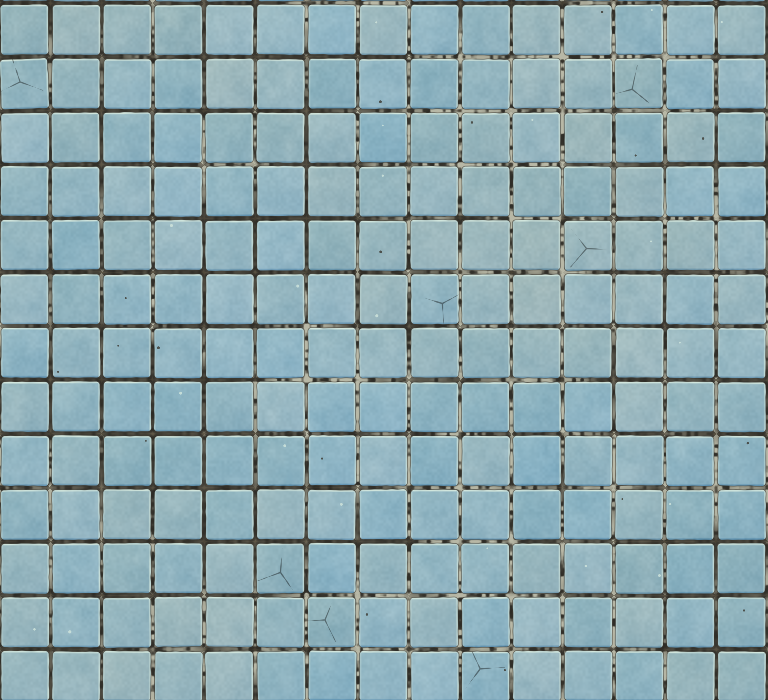
This texture is drawn by a WebGL 1 fragment shader. Its source:

```glsl
precision highp float;
uniform vec2 u_resolution;

#define COUNT vec2(15.0, 13.0)
#define PHASE vec2(0.014, 0.056)
#define CELL vec2(0.953, 1.0)
#define HALF_TILE vec2(0.442, 0.461)
#define CORNER 0.065
#define RIM 0.045
#define GLAZE vec3(0.575, 0.71, 0.755)
#define RIM_LIGHT vec3(0.82, 0.90, 0.865)
#define GROUT_DARK vec3(0.23, 0.22, 0.19)
#define GROUT_PALE vec3(0.72, 0.72, 0.65)
#define CRACKED 0.018
#define SPECKED 0.16

float hash(vec2 p) {
  vec3 q = fract(p.xyx * vec3(0.1031, 0.1030, 0.0973));
  q += dot(q, q.yzx + 33.33);
  return fract((q.x + q.y) * q.z);
}

vec2 hash2(vec2 p) {
  return vec2(hash(p), hash(p + 57.3));
}

// Value noise with n lattice cells across the canvas, wrapping at its edges
float noise(vec2 uv, vec2 n) {
  vec2 p = uv * n;
  vec2 i = floor(p) + 0.5;
  vec2 f = fract(p);
  f = f * f * (3.0 - 2.0 * f);
  vec2 a = mod(i, n);
  vec2 b = mod(i + 1.0, n);
  return mix(mix(hash(a), hash(vec2(b.x, a.y)), f.x),
             mix(hash(vec2(a.x, b.y)), hash(b), f.x), f.y);
}

float fbm(vec2 uv, vec2 n) {
  float sum = 0.0;
  float amp = 0.5;
  for (int i = 0; i < 4; i++) {
    sum += amp * noise(uv, n);
    n *= 2.0;
    amp *= 0.5;
  }
  return sum / 0.9375;
}

float roundedBox(vec2 p, vec2 halfSize, float r) {
  vec2 q = abs(p) - halfSize + r;
  return length(max(q, 0.0)) + min(max(q.x, q.y), 0.0) - r;
}

// Distance to three wandering arms that leave one point
float crackDistance(vec2 p, vec2 id, float wobble) {
  vec2 q = p - (hash2(id + 3.7) - 0.5) * 0.3;
  float turn = 6.283 * hash(id + 8.1);
  float d = 1.0;
  for (int i = 0; i < 3; i++) {
    float a = turn + float(i) * 2.1 + 0.5 * hash(id + float(i));
    vec2 dir = vec2(cos(a), sin(a));
    float along = clamp(dot(q, dir), 0.0, 0.45);
    d = min(d, length(q - dir * along) + wobble * along);
  }
  return d;
}

void main() {
  vec2 grid = gl_FragCoord.xy / u_resolution * COUNT + PHASE;
  vec2 uv = grid / COUNT;
  vec2 id = mod(floor(grid) + 0.5, COUNT);
  float px = COUNT.y / u_resolution.y;

  // Hand-laid placement: small shifts, and a few clearly tilted tiles
  vec2 p = (fract(grid) - 0.5) * CELL - (hash2(id + 21.0) - 0.5) * 0.018;
  float loose = step(0.975, hash(id + 31.0));
  float tilt = (hash(id + 41.0) - 0.5) * mix(0.022, 0.09, loose);
  p += tilt * vec2(p.y, -p.x);
  float d = roundedBox(p, HALF_TILE, CORNER);
  d += (noise(uv, COUNT * 9.0) - 0.5) * 0.012;

  // Glaze: tone per tile, broad drift, cloudy mottle and fine grain
  float grain = noise(uv, COUNT * 19.0) - 0.5;
  float mottle = fbm(uv, COUNT * 3.0) - 0.5;
  float drift = noise(uv, vec2(4.0, 3.0)) - 0.5;
  vec2 tone = hash2(id + 11.0) - 0.5;
  vec3 tile = GLAZE + tone.x * vec3(0.065, 0.03, 0.01);
  tile += (tone.y + drift) * vec3(-0.02, 0.005, 0.035);
  tile += mottle * vec3(0.11, 0.08, 0.06) + grain * 0.035;
  tile += dot(p, vec2(-0.02, 0.03)) * vec3(1.0, 0.8, 0.2);

  // Bevel: pale at top and right, faint at left, blue shade at the bottom
  vec2 highEdge = smoothstep(vec2(-RIM), vec2(-0.012), p - HALF_TILE);
  vec2 lowEdge = smoothstep(vec2(-RIM), vec2(-0.006), -p - HALF_TILE);
  float lit = max(max(highEdge.y, highEdge.x * 0.75), lowEdge.x * 0.4);
  float rimWear = 0.55 + 0.6 * noise(uv, COUNT * 5.0);
  tile = mix(tile, RIM_LIGHT, clamp(lit * rimWear, 0.0, 1.0));
  tile -= lowEdge.y * (1.0 - lit) * vec3(0.15, 0.11, 0.06);

  // Cracks and pinholes on a few tiles
  float crack = crackDistance(p, id, 0.08 * noise(uv, COUNT * 11.0));
  float crackMask = 1.0 - smoothstep(0.004, 0.012 + px * 0.6, crack);
  tile *= 1.0 - 0.4 * crackMask * step(hash(id + 51.0), CRACKED);
  vec2 speckAt = (hash2(id + 61.0) - 0.5) * 0.75;
  float speckSize = 0.008 + 0.016 * hash(id + 71.0);
  float speck = 1.0 - smoothstep(speckSize, speckSize + px * 0.7, length(p - speckAt));
  vec3 speckColor = mix(GROUT_DARK, RIM_LIGHT, step(0.4, hash(id + 81.0)));
  tile = mix(tile, speckColor, 0.8 * speck * step(hash(id + 91.0), SPECKED));

  // Grout: dark bed with crumbly pale mortar, mostly in upright joints
  vec2 gap = abs(p) - HALF_TILE;
  float upright = step(gap.y, gap.x);
  float region = 0.5 + 0.5 * cos(6.2832 * (uv.x - 0.68));
  float patches = fbm(uv, vec2(10.0, 9.0)) + 0.16 * region + 0.16 * upright;
  float crumbs = noise(uv, COUNT * 13.0);
  float mortar = smoothstep(0.5, 0.8, patches) * smoothstep(0.2, 0.65, crumbs);
  mortar *= smoothstep(-0.005, 0.025, d);
  vec3 grout = GROUT_DARK * (0.75 + 0.6 * crumbs);
  grout += vec3(0.09, 0.075, 0.05) * smoothstep(0.03, 0.07, d);
  grout = mix(grout, GROUT_PALE, mortar);

  float cover = 1.0 - smoothstep(-px * 0.6, px * 0.6, d);
  gl_FragColor = vec4(mix(grout, tile, cover), 1.0);
}
```
